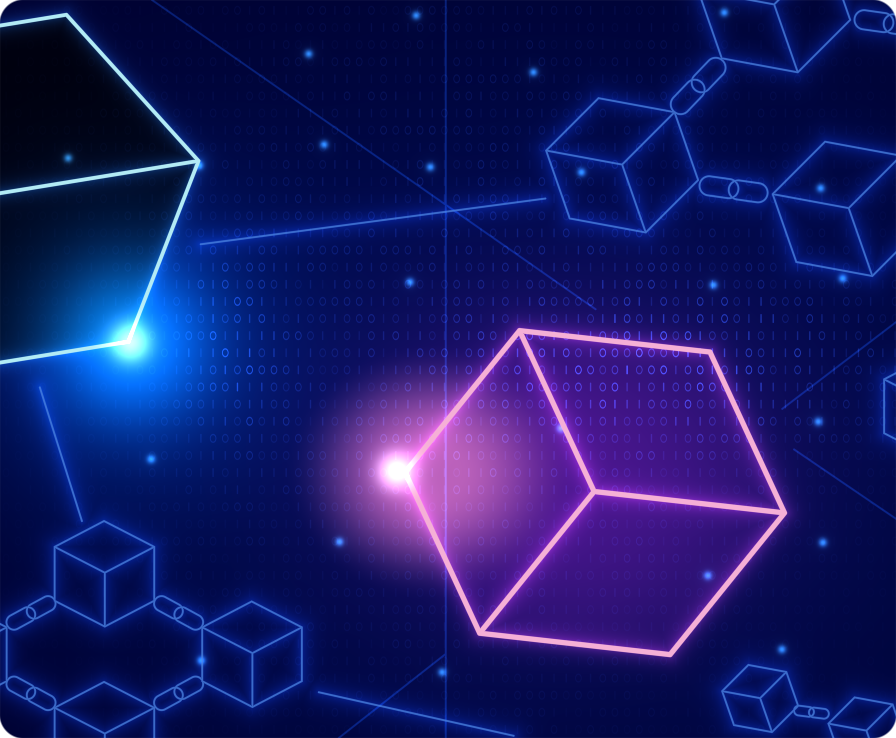
Give the GLSL for this background, as a Shadertoy shader.

```glsl
// Neon wireframe cubes joined by chains over a dark blue field of binary marks.
const vec3 NIGHT = vec3(0, 0, 0.17), DEEP_BLUE = vec3(0, 0.045, 0.33);
const vec3 CYAN = vec3(0.02, 0.42, 0.66), VIOLET = vec3(0.32, 0.09, 0.58);
const vec3 ORCHID = vec3(0.73, 0.38, 0.73), PINK_LINE = vec3(0.96, 0.69, 0.84);
const vec3 ICE_LINE = vec3(0.7, 0.92, 0.96), BLUE_LINE = vec3(0.3, 0.52, 0.88);
const vec2 CYAN_SPOT = vec2(0.177, 0.536), PINK_SPOT = vec2(0.537, 0.362);
const vec2 MARK_CELL = vec2(0.0165, 0.0232), RING_CENTER = vec2(0.142, 0.115);
const float STAR_CELL = 0.17, THIN = 0.0013, CORNER = 0.032;
const vec4 CONNECTORS[3] = vec4[](vec4(0.272, 0.669, 0.739, 0.731),
    vec4(0.054, 0.475, 0.111, 0.294), vec4(0.432, 0.062, 0.696, 0.003));
const vec4 GUIDES[4] = vec4[](vec4(0.206, 1, 0.807, 0.581), vec4(1.22, 0.568, 1.06, 0.446),
    vec4(1.076, 0.391, 1.22, 0.293), vec4(0.604, 0.114, 0.459, 0));
const vec4 CHAINS[4] = vec4[](vec4(0.913, 0.849, 0.979, 0.918), vec4(0.948, 0.75, 1.04, 0.737),
    vec4(1.158, 0.975, 1.25, 0.962), vec4(1.076, 0.038, 1.123, 0.032));
const vec2 TILTED[3] = vec2[](vec2(0.843, 0.777), vec2(1.15, 0.718), vec2(1.049, 0.994));

float hash(vec2 p) {
    vec3 q = fract(p.xyx * 0.1031);
    q += dot(q, q.yzx + 33.33);
    return fract((q.x + q.y) * q.z);
}

float segment(vec2 p, vec2 a, vec2 b) {
    vec2 pa = p - a, ba = b - a;
    return length(pa - ba * clamp(dot(pa, ba) / dot(ba, ba), 0.0, 1.0));
}

// Edges of a projected cube with three spokes
float cube(vec2 p, vec2 u, vec2 v, vec2 w) {
    float d = 9.0;
    for (int i = 0; i < 3; i++) {
        d = min(d, min(segment(p, vec2(0), u), min(segment(p, u, u + v), segment(p, v, u + v))));
        vec2 first = u;
        u = v; v = w; w = first;
    }
    return d;
}

// Soft mask of a parallelogram
float face(vec2 p, vec2 u, vec2 v) {
    vec2 st = 0.5 - abs(inverse(mat2(u, v)) * p - 0.5);
    return smoothstep(-0.01, 0.01, min(st.x, st.y));
}

// Two rounded links
float chain(vec2 p, vec2 a, vec2 b) {
    float r = 0.14 * length(b - a);
    return min(abs(segment(p, mix(a, b, 0.14), mix(a, b, 0.43)) - r),
               abs(segment(p, mix(a, b, 0.57), mix(a, b, 0.86)) - r));
}

float stroke(float d, float halfWidth) {
    float px = 0.7 / iResolution.y;
    return 1.0 - smoothstep(halfWidth - px, halfWidth + px, d);
}

float spot(vec2 p, vec2 center, vec2 radius) {
    vec2 q = (p - center) / radius;
    return exp(-dot(q, q));
}

// Small rings and bars on a grid
float binaryMarks(vec2 p) {
    vec2 id = floor(p / MARK_CELL), q = (fract(p / MARK_CELL) - 0.5) * MARK_CELL;
    float ring = abs(length(q * vec2(1.35, 1)) - 0.0052);
    float bar = segment(q, vec2(0, -0.005), vec2(0, 0.005));
    return stroke(hash(id) < 0.55 ? ring : bar, 0.0009) * (0.35 + 0.65 * hash(id + 71.0));
}

float stars(vec2 p) {
    vec2 id = floor(p / STAR_CELL);
    vec2 center = id + 0.2 + 0.6 * vec2(hash(id + 3.0), hash(id + 19.0));
    float d = length(p - center * STAR_CELL);
    return (exp(-d * d / 0.00003) + 0.2 * exp(-d / 0.007)) * step(0.4, hash(id + 47.0));
}

void mainImage(out vec4 fragColor, in vec2 fragCoord) {
    vec2 p = fragCoord / iResolution.y, halfSize = 0.5 * iResolution.xy / iResolution.y;
    // Background and dark cube
    vec3 col = mix(NIGHT, DEEP_BLUE, spot(p, vec2(0.75, 0.42), vec2(0.72, 0.55)));
    vec2 q = p - vec2(-0.032, 0.733), u = vec2(0.301, 0.049), v = vec2(-0.179, 0.198), w = vec2(-0.095, -0.245);
    float ice = cube(q, u, v, w);
    col = mix(col, vec3(0, 0, 0.04), 0.9 * max(face(q, u, v), face(q, u, w)));
    // Glows and translucent faces
    q = p - vec2(0.805, 0.334); u = vec2(-0.101, 0.218); v = vec2(0.258, -0.029); w = vec2(-0.155, -0.192);
    float pink = cube(q, u, v, w), lower = face(q, v, w);
    float inside = max(lower, max(face(q, u, v), face(q, u, w)));
    col = mix(col, VIOLET, 0.78 * spot(p, vec2(0.76, 0.38), vec2(0.25, 0.19)));
    col = mix(col, VIOLET, 0.6 * inside * spot(p, vec2(0.78, 0.3), vec2(0.3, 0.25)));
    float haze = length((p - vec2(0.585, 0.36)) * vec2(0.92, 1.05));
    col = mix(col, ORCHID, (1.0 - smoothstep(0.03, 0.185, haze)) * (1.0 - 0.6 * lower));
    col += CYAN * spot(p, CYAN_SPOT, vec2(0.102)) + vec3(0, 0.12, 0.28) * spot(p, CYAN_SPOT, vec2(0.2));
    // Binary field, stars and guides
    float field = 0.25 * spot(p, vec2(0.65, 0.58), vec2(0.45, 0.5)) + 0.8 * spot(p, vec2(0.9, 0.51), vec2(0.24, 0.1))
        + 0.6 * spot(p, vec2(0.32, 0.53), vec2(0.07, 0.12));
    col += vec3(0.16, 0.3, 0.66) * field * binaryMarks(p) + vec3(0.16, 0.45, 0.66) * stars(p);
    float guide = abs(p.x - 0.604), line = 9.0;
    for (int i = 0; i < 4; i++) {
        guide = min(guide, segment(p, GUIDES[i].xy, GUIDES[i].zw));
        line = min(line, chain(p, CHAINS[i].xy, CHAINS[i].zw));
    }
    col += vec3(0.03, 0.11, 0.25) * stroke(guide, THIN);
    // Connectors and tilted cubes
    u = vec2(-0.103, 0.019); v = vec2(0.071, 0.071); w = vec2(0.032, -0.092);
    for (int i = 0; i < 3; i++) {
        line = min(line, segment(p, CONNECTORS[i].xy, CONNECTORS[i].zw));
        line = min(line, cube(p - TILTED[i], u, v, w));
    }
    for (float i = 0.0; i < 2.0; i++)
        line = min(line, cube(p - vec2(1.03 + 0.144 * i, 0.054 - 0.044 * i), 0.5 * u, 0.5 * v, 0.5 * w));
    // Ring of linked cubes
    u = vec2(-0.068, 0.035); v = vec2(0.067, 0.035); w = vec2(0, -0.073);
    vec2 dir = vec2(1, 0), reach = vec2(0.2, 0.109);
    for (int i = 0; i < 4; i++) {
        vec2 here = RING_CENTER + reach * dir;
        dir = vec2(-dir.y, dir.x);
        vec2 next = RING_CENTER + reach * dir;
        line = min(line, min(cube(p - here, u, v, w), chain(p, mix(here, next, 0.34), mix(here, next, 0.66))));
    }
    line = min(line, cube(p - vec2(1.266, 0.451), u, v, w));
    // Neon edges and hot corners
    col += vec3(0.02, 0.09, 0.28) * exp(-line / 0.012);
    col = mix(col, BLUE_LINE, 0.75 * stroke(line, THIN));
    col = mix(col + vec3(0.05, 0.18, 0.34) * exp(-ice / 0.009), ICE_LINE, stroke(ice, 0.0026));
    col = mix(col + vec3(0.34, 0.1, 0.32) * exp(-pink / 0.01), PINK_LINE, stroke(pink, 0.0036));
    col += 0.8 * spot(p, CYAN_SPOT, vec2(0.026)) + 0.75 * spot(p, PINK_SPOT, vec2(0.024));
    // Rounded white corners
    float edge = length(max(abs(p - halfSize) - halfSize + CORNER, 0.0)) - CORNER;
    fragColor = vec4(mix(min(col, 1.0), vec3(1), smoothstep(-0.001, 0.002, edge)), 1);
}
```
